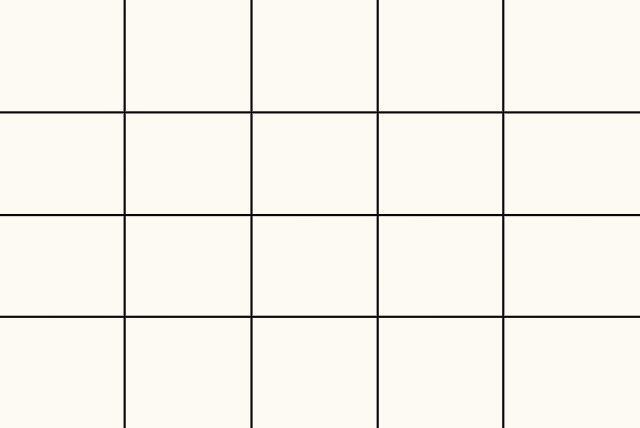
Reproduce this pattern procedurally as a Shadertoy shader.

```glsl
// Thin black grid of five columns and four rows on warm off-white paper.

const vec3 PAPER = vec3(0.992, 0.980, 0.953);
const vec3 INK = vec3(0.035, 0.027, 0.030);
const ivec2 LINES = ivec2(4, 3);              // dividers across and down
const vec2 CENTRE = vec2(0.4917, 0.4975);     // middle of the divider set
const vec2 PITCH = vec2(0.1972, 0.2388);      // mean spacing, canvas fractions
const vec2 DRIFT = vec2(-0.0005, 0.0011);     // slight uneven spacing
const float LINE_WIDTH = 0.0051;              // in canvas heights
const float MOTTLE_SCALE = 14.0;
const float MOTTLE_AMOUNT = 0.004;

float hash(vec2 p) {
    p = fract(p * vec2(0.1031, 0.1137));
    p += dot(p, p.yx + 33.33);
    return fract((p.x + p.y) * p.x * 17.0);
}

float valueNoise(vec2 p) {
    vec2 cell = floor(p);
    vec2 f = fract(p);
    f = f * f * (3.0 - 2.0 * f);
    float low = mix(hash(cell), hash(cell + vec2(1, 0)), f.x);
    float high = mix(hash(cell + vec2(0, 1)), hash(cell + vec2(1, 1)), f.x);
    return mix(low, high, f.y);
}

// Distance to the nearest divider along one axis, in canvas fractions
float dividerDistance(float x, int count, float centre, float pitch, float drift) {
    float nearest = 1.0;
    for (int i = 0; i < count; i++) {
        float t = float(i) - 0.5 * float(count - 1);
        float position = centre + pitch * t + drift * t * t;
        nearest = min(nearest, abs(x - position));
    }
    return nearest;
}

void mainImage(out vec4 fragColor, in vec2 fragCoord) {
    vec2 uv = fragCoord / iResolution.xy;
    float aspect = iResolution.x / iResolution.y;
    float pixel = 1.0 / iResolution.y;

    // Faintly mottled paper
    float mottle = valueNoise(uv * vec2(aspect, 1.0) * MOTTLE_SCALE) - 0.5;
    vec3 color = PAPER + MOTTLE_AMOUNT * mottle * vec3(0.4, 0.8, 1.0);

    // Grid lines, equal in width on both axes
    float dx = aspect * dividerDistance(uv.x, LINES.x, CENTRE.x, PITCH.x, DRIFT.x);
    float dy = dividerDistance(uv.y, LINES.y, CENTRE.y, PITCH.y, DRIFT.y);
    float edge = 0.5 * LINE_WIDTH - min(dx, dy);
    float coverage = clamp(0.5 + edge / pixel, 0.0, 1.0);

    fragColor = vec4(mix(color, INK, coverage), 1.0);
}
```
